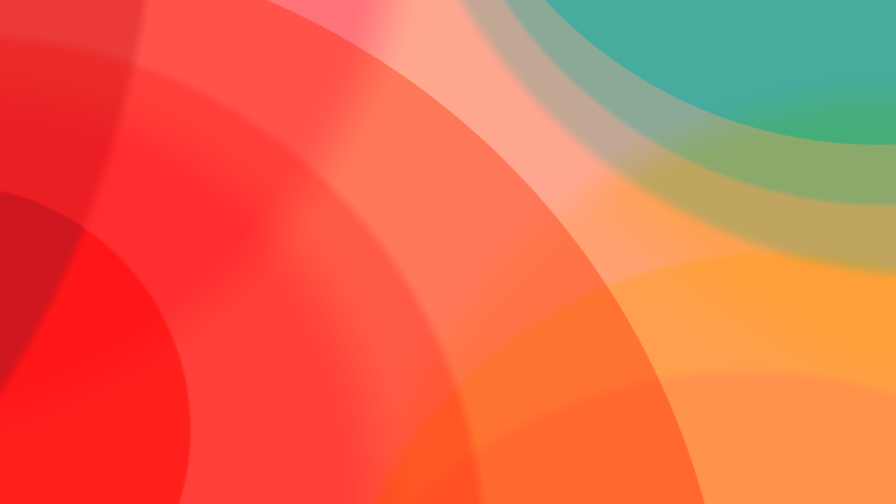
A Shadertoy shader for this background:

```glsl
// Overlapping translucent discs: red rings from the lower left, orange discs
// from below and teal bands from the upper right, over a pale coral ground.
// Each disc is a soft circle mask that either tints or covers what lies under it.

// Coverage of a disc; blur is the half-width of its edge in canvas heights.
float disc(vec2 p, vec2 center, float radius, float blur) {
    float halfWidth = max(blur, 0.8 / iResolution.y);
    return 1.0 - smoothstep(-halfWidth, halfWidth, length(p - center) - radius);
}

// Multiply a colour by a filter where the mask is set.
vec3 tint(vec3 color, vec3 gel, float mask) {
    return color * mix(vec3(1.0), gel, mask);
}

// Orange discs; the glow is limited to the widest one.
vec3 orangeDiscs(vec3 color, vec2 p, float wide) {
    float middle = disc(p, vec2(1.542, -0.396), 0.894, 0.012);
    float inner = disc(p, vec2(1.481, -0.708), 0.972, 0.014);
    float glow = disc(p, vec2(2.243, 1.539), 1.384, 0.10);
    color = tint(color, vec3(1.0, 0.97, 0.79), wide);
    color = tint(color, vec3(1.0, 0.99, 0.68), middle);
    color = tint(color, vec3(1.0, 0.92, 1.0), inner);
    return tint(color, vec3(1.0, 1.0, 0.72), glow * wide);
}

// Red rings, from the widest to the core, crossed by a rose and a dark disc.
vec3 redRings(vec3 color, vec2 p) {
    float rose = disc(p, vec2(-0.323, 1.260), 1.125, 0.07);
    float shade = disc(p, vec2(-1.678, 1.292), 1.988, 0.016);
    float core = disc(p, vec2(-0.106, 0.148), 0.484, 0.004);
    color = tint(color, vec3(1.0, 0.69, 0.84), rose);
    color = tint(color, vec3(1.0, 0.72, 0.62), disc(p, vec2(-0.068, -0.397), 1.519, 0.002));
    color = tint(color, vec3(1.0, 0.76, 0.77), disc(p, vec2(-0.071, -0.104), 1.033, 0.014));
    color = tint(color, vec3(1.0, 0.70, 0.83), disc(p, vec2(-0.069, 0.005), 0.819, 0.08));
    color = tint(color, vec3(1.0, 0.50, 0.50), core);
    color = tint(color, vec3(0.92, 0.70, 0.74), shade);
    return mix(color, vec3(0.81, 0.09, 0.13), core * shade);
}

// Teal bands, denser toward the corner and greener over the orange.
vec3 tealBands(vec3 color, vec2 p, float wide) {
    vec3 teal = mix(vec3(0.28, 0.67, 0.62), vec3(0.27, 0.68, 0.48), wide);
    color = mix(color, teal, 0.34 * disc(p, vec2(1.867, 1.555), 1.102, 0.018));
    color = mix(color, teal, 0.43 * disc(p, vec2(1.759, 1.504), 0.911, 0.008));
    return mix(color, teal, disc(p, vec2(1.741, 1.615), 0.902, 0.002));
}

void mainImage(out vec4 fragColor, in vec2 fragCoord) {
    // Height runs 0..1; x is stretched to a 16:9 frame.
    vec2 p = fragCoord / iResolution.xy * vec2(16.0 / 9.0, 1.0);
    float wideOrange = disc(p, vec2(1.803, -0.289), 1.104, 0.06);

    vec3 color = vec3(1.0, 0.65, 0.56);
    color = orangeDiscs(color, p, wideOrange);
    color = redRings(color, p);
    color = tealBands(color, p, wideOrange);
    fragColor = vec4(color, 1.0);
}
```
